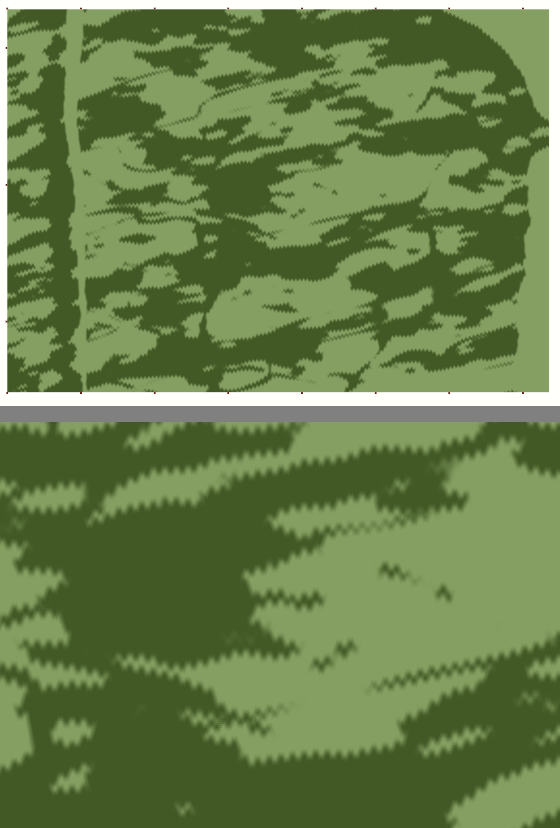
Top, the full canvas; bottom, a detail of the centre.
This texture is drawn by a Shadertoy shader. Its source:

```glsl
// Two-tone green leaf section: ragged streaks, dark cells and thin veins
// beside a pale midrib, framed in white. A signed field (positive = pale)
// is built from sheared noise and curves, then averaged over 3x3 samples.

const vec3 PALE = vec3(0.52, 0.62, 0.38);
const vec3 DARK = vec3(0.26, 0.35, 0.15);
const vec3 PAPER = vec3(1.0, 1.0, 0.99);
const vec3 TICK = vec3(0.40, 0.12, 0.10);

const float ASPECT = 1.376;                    // canvas width in heights
const vec2 PANEL_MIN = vec2(0.018, 0.034);
const vec2 PANEL_MAX = vec2(1.349, 0.977);
const vec2 TICK_STEP = vec2(0.181, 0.337);
const vec2 STREAK_FREQ = vec2(7.0, 21.0);      // long and flat grains
const float RISE = 0.24;                       // slope of rising streaks
const float FALL = -0.16;                      // slope of falling streaks
const float TOOTH_PERIOD = 0.0095;
const float TOOTH_HEIGHT = 0.008;
const float SOFTNESS = 0.005;                  // sampling footprint
const float BIAS = 0.045;                      // larger = more pale area
const int CELLS = 7;
const int VEINS = 6;
const int TAPS = 3;

float hash(vec2 p) {
    return fract(sin(dot(p, vec2(127.1, 311.7))) * 43758.5453);
}

float noise(vec2 p) {
    vec2 i = floor(p), f = fract(p);
    f = f * f * (3.0 - 2.0 * f);
    return mix(mix(hash(i), hash(i + vec2(1, 0)), f.x),
               mix(hash(i + vec2(0, 1)), hash(i + vec2(1, 1)), f.x), f.y);
}

float fbm(vec2 p) {
    return 0.52 * noise(p) + 0.30 * noise(p * 2.1 + 17.3)
         + 0.18 * noise(p * 4.3 + 41.7);
}

vec2 shear(vec2 p, float slope) {
    return vec2(p.x, p.y - slope * p.x);
}

float bump(float x, float width) {
    return exp(-x * x / (width * width));
}

// Right-hand outline: rounded shoulder, pointed notch, straight flank
float leafEdge(float y) {
    float shoulder = clamp((y - 0.72) / 0.255, 0.0, 1.0);
    float flank = 1.260 + 0.05 * smoothstep(0.0, 0.75, y);
    return flank - 0.22 * pow(shoulder, 2.3) + 0.09 * bump(y - 0.67, 0.035);
}

float ribCentre(float y) {
    return 0.209 - 0.025 * y - 0.017 * bump(y - 0.73, 0.13);
}

// Signed leaf pattern: positive is pale, negative is dark
float leafField(vec2 p) {
    p.y += TOOTH_HEIGHT * (abs(fract(p.x / TOOTH_PERIOD) - 0.5) * 2.0 - 0.5);
    float rib = p.x - ribCentre(p.y);
    float rim = leafEdge(p.y) - p.x;

    // Streaks: rising on the left, rising and falling mixed on the right
    float rising = fbm(shear(p, RISE) * STREAK_FREQ * (rib < 0.0 ? 1.35 : 1.0));
    float falling = fbm(shear(p, FALL) * STREAK_FREQ * 0.9 + 63.0);
    float grain = rising - 0.5;
    float f = rib < 0.0 ? grain * 1.2 : 0.75 * grain + 0.6 * (falling - 0.5);
    f += BIAS;

    // Shade under the shoulder, along the rim and beside the rib
    f -= 0.19 * bump(length((p - vec2(1.0, 0.88)) / vec2(0.36, 0.10)), 1.0);
    f -= (0.05 + 0.13 * smoothstep(0.35, 0.6, p.y)) * bump(rim, 0.07);
    f -= 0.34 * bump(rib + 0.045, 0.030);

    if (rib > 0.0) {
        // Fine net of dark lines from the zero set of a broad noise
        float net = abs(noise(shear(p, RISE) * vec2(5.0, 13.0) + 29.0) - 0.5);
        f = min(f, (net - 0.035) * 1.5 + 0.3 * grain);

        // Scattered dark oval cells down the diagonal
        for (int i = 0; i < CELLS; i++) {
            float k = float(i);
            vec2 jitter = vec2(hash(vec2(k, 3.0)), hash(vec2(k, 8.0))) - 0.5;
            vec2 centre = mix(vec2(0.40, 0.70), vec2(0.88, 0.27), k / float(CELLS - 1));
            centre += jitter * vec2(0.16, 0.10);
            vec2 radius = vec2(0.085, 0.038) * (0.75 + 0.45 * hash(vec2(k, 5.0)));
            f = min(f, 0.3 * (length((p - centre) / radius) - 1.0) + 0.5 * grain);
        }

        // Thin veins fanning out from the rib
        for (int i = 0; i < VEINS; i++) {
            float k = float(i);
            float slope = mod(k, 3.0) < 2.0 ? -0.36 : 0.28;
            float line = 0.06 + 0.165 * k + slope * rib + 0.05 * falling;
            float width = 0.006 * smoothstep(1.1, 0.1, rib);
            f = min(f, 9.0 * (abs(p.y - line) - width) + 0.35 * grain);
        }
    }

    // Pale midrib and pale ground beyond the outline
    float ribWidth = mix(0.005, 0.021, p.y) + 0.012 * grain;
    f = max(f, 8.0 * (ribWidth - abs(rib)));
    return max(f, 6.0 * (-rim + 0.03 * grain));
}

// Small marks just outside the frame
float tickMask(vec2 p) {
    vec2 d = abs(fract((p - vec2(PANEL_MIN.x, 0.208)) / TICK_STEP + 0.5) - 0.5) * TICK_STEP;
    vec2 gap = min(abs(p - PANEL_MIN + 0.002), abs(p - PANEL_MAX - 0.002));
    float mark = min(max(d.x, gap.y), max(d.y, abs(p.x - PANEL_MIN.x + 0.002)));
    return 1.0 - smoothstep(0.0012, 0.0032, mark);
}

void mainImage(out vec4 fragColor, in vec2 fragCoord) {
    vec2 p = fragCoord / iResolution.xy * vec2(ASPECT, 1.0);
    float pale = 0.0;
    for (int i = 0; i < TAPS * TAPS; i++) {
        vec2 tap = (vec2(i % TAPS, i / TAPS) + 0.5) / float(TAPS) - 0.5;
        pale += smoothstep(-0.012, 0.012, leafField(p + tap * SOFTNESS));
    }
    vec3 leaf = mix(DARK, PALE, pale / float(TAPS * TAPS));

    vec2 outside = max(PANEL_MIN - p, p - PANEL_MAX);
    float panel = 1.0 - smoothstep(-0.0015, 0.0015, max(outside.x, outside.y));
    vec3 paper = mix(PAPER, TICK, tickMask(p));
    fragColor = vec4(mix(paper, leaf, panel), 1.0);
}
```
